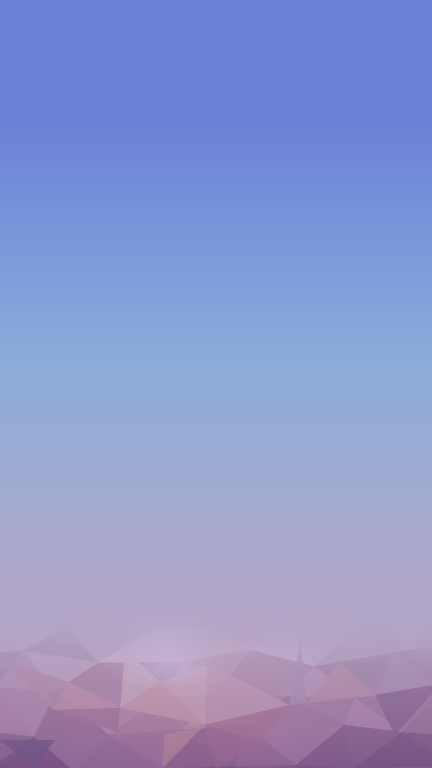
This background is drawn by a Shadertoy shader. Its source:

```glsl
float hash(vec2 p) {
    return fract(sin(dot(p, vec2(127.1, 311.7))) * 4375.85);
}

float cross2(vec2 a, vec2 b) { return a.x * b.y - a.y * b.x; }

float ramp(float a, float b, float x) { return clamp((x - a) / (b - a), 0.0, 1.0); }

// Distance to the nearest side of a triangle, positive inside
float triangleDepth(vec2 p, vec2 a, vec2 b, vec2 c) {
    vec3 sides = vec3(cross2(b - a, p - a) / length(b - a),
                      cross2(c - b, p - b) / length(c - b),
                      cross2(a - c, p - c) / length(a - c));
    sides *= sign(cross2(b - a, c - a));
    return min(sides.x, min(sides.y, sides.z));
}

float coverage(vec2 p, vec2 a, vec2 b, vec2 c) {
    return clamp(triangleDepth(p, a, b, c) * iResolution.x + 0.5, 0.0, 1.0);
}

vec3 skyColor(float y) {
    vec3 col = mix(vec3(0.42, 0.50, 0.845), vec3(0.475, 0.595, 0.855), ramp(0.85, 0.69, y));
    col = mix(col, vec3(0.55, 0.675, 0.855), ramp(0.69, 0.525, y));
    col = mix(col, vec3(0.61, 0.67, 0.825), ramp(0.525, 0.40, y));
    col = mix(col, vec3(0.665, 0.66, 0.80), ramp(0.40, 0.30, y));
    return mix(col, vec3(0.70, 0.645, 0.775), ramp(0.30, 0.18, y));
}

// Rock colour: plum at the foot, rose in the middle, pale on top
vec3 rockColor(vec2 p) {
    vec3 col = mix(vec3(0.50, 0.35, 0.54), vec3(0.64, 0.49, 0.64), ramp(0.0, 0.12, p.y));
    col = mix(col, vec3(0.71, 0.62, 0.745), ramp(0.12, 0.27, p.y));
    float middle = exp(-pow((p.x - 0.42) / 0.26, 2.0));
    return col + vec3(0.06, 0.035, 0.02) * (middle - 0.4);
}

// Jittered lattice corner
vec2 corner(vec2 id) {
    vec2 jitter = vec2(hash(id), hash(id + 37.0)) - 0.5;
    return (id + vec2(0.5 * mod(id.y, 2.0), 0.0) + 0.5 * jitter) * vec2(0.17, 0.085);
}

// Adds one lattice triangle to a weighted colour sum
void addTriangle(inout vec4 sum, vec2 p, vec2 a, vec2 b, vec2 c) {
    vec2 center = (a + b + c) / 3.0;
    vec3 tint = rockColor(mix(center, p, 0.35)) + 0.075 * (hash(center * 50.0) - 0.5);
    sum += vec4(tint, 1.0) * coverage(p, a, b, c);
}

vec3 mesh(vec2 p) {
    vec4 sum = vec4(rockColor(p), 1.0) * 0.001;
    vec2 cell = floor(p / vec2(0.17, 0.085));
    for (int j = -1; j <= 1; j++)
    for (int i = -2; i <= 1; i++) {
        vec2 id = cell + vec2(i, j);
        vec2 a = corner(id), b = corner(id + vec2(1, 0));
        vec2 c = corner(id + 1.0), d = corner(id + vec2(0, 1));
        if (mod(id.y, 2.0) < 0.5) {
            addTriangle(sum, p, a, b, d);
            addTriangle(sum, p, b, c, d);
        } else {
            addTriangle(sum, p, a, b, c);
            addTriangle(sum, p, a, c, d);
        }
    }
    return sum.rgb / sum.a;
}

// Large facet, slightly lighter toward its top
void facet(inout vec3 col, vec2 p, vec2 a, vec2 b, vec2 c, vec3 tint) {
    float lift = 0.35 * (p.y - (a.y + b.y + c.y) / 3.0);
    col = mix(col, tint + lift, 0.88 * coverage(p, a, b, c));
}

void mainImage(out vec4 fragColor, in vec2 fragCoord) {
    vec2 p = fragCoord / iResolution.x;
    vec3 col = skyColor(fragCoord.y / iResolution.y);

    if (p.y < 0.4) {
        vec3 rock = mesh(p);

        // Shared corners of the main ridge
        vec2 hollow = vec2(0.37, 0.20), crest = vec2(0.48, 0.24), valley = vec2(0.474, 0.10);
        vec2 saddle = vec2(0.67, 0.146), east = vec2(0.868, 0.169), west = vec2(0.123, 0.134);
        vec2 knoll = vec2(0.157, 0.20), step1 = vec2(0.278, 0.139), foot = vec2(0.606, 0.06);

        // Upper slopes
        facet(rock, p, hollow, crest, valley, vec3(0.75, 0.62, 0.72));
        facet(rock, p, crest, valley, saddle, vec3(0.72, 0.58, 0.70));
        facet(rock, p, vec2(0.29, 0.273), hollow, step1, vec3(0.76, 0.645, 0.745));
        facet(rock, p, hollow, step1, valley, vec3(0.74, 0.58, 0.67));
        facet(rock, p, saddle, vec2(0.695, 0.296), vec2(0.71, 0.15), vec3(0.67, 0.56, 0.70));
        facet(rock, p, vec2(0.71, 0.15), vec2(0.787, 0.245), east, vec3(0.69, 0.55, 0.67));
        facet(rock, p, east, vec2(0.914, 0.268), vec2(1.0, 0.192), vec3(0.66, 0.56, 0.70));
        facet(rock, p, west, knoll, step1, vec3(0.71, 0.55, 0.67));
        facet(rock, p, vec2(0.0, 0.25), west, knoll, vec3(0.68, 0.55, 0.68));

        // Lower slopes
        facet(rock, p, valley, saddle, foot, vec3(0.64, 0.45, 0.60));
        facet(rock, p, east, vec2(1.02, 0.195), vec2(0.914, 0.076), vec3(0.55, 0.42, 0.59));
        facet(rock, p, west, step1, vec2(0.273, 0.083), vec3(0.62, 0.46, 0.61));
        facet(rock, p, valley, vec2(0.38, 0.076), vec2(0.377, 0.0), vec3(0.68, 0.49, 0.61));
        facet(rock, p, valley, foot, vec2(0.50, 0.0), vec3(0.60, 0.41, 0.58));
        facet(rock, p, vec2(0.0, 0.065), vec2(0.127, 0.065), vec2(0.08, 0.0), vec3(0.46, 0.34, 0.54));

        col = mix(col, rock, smoothstep(0.36, 0.22, p.y));

        // Pale lilac glow above the hollow
        float glow = exp(-dot(p - vec2(0.39, 0.25), p - vec2(0.39, 0.25)) / 0.006);
        col = mix(col, vec3(0.76, 0.70, 0.84), 0.7 * glow * smoothstep(0.18, 0.22, p.y));
    }
    fragColor = vec4(col, 1.0);
}
```
